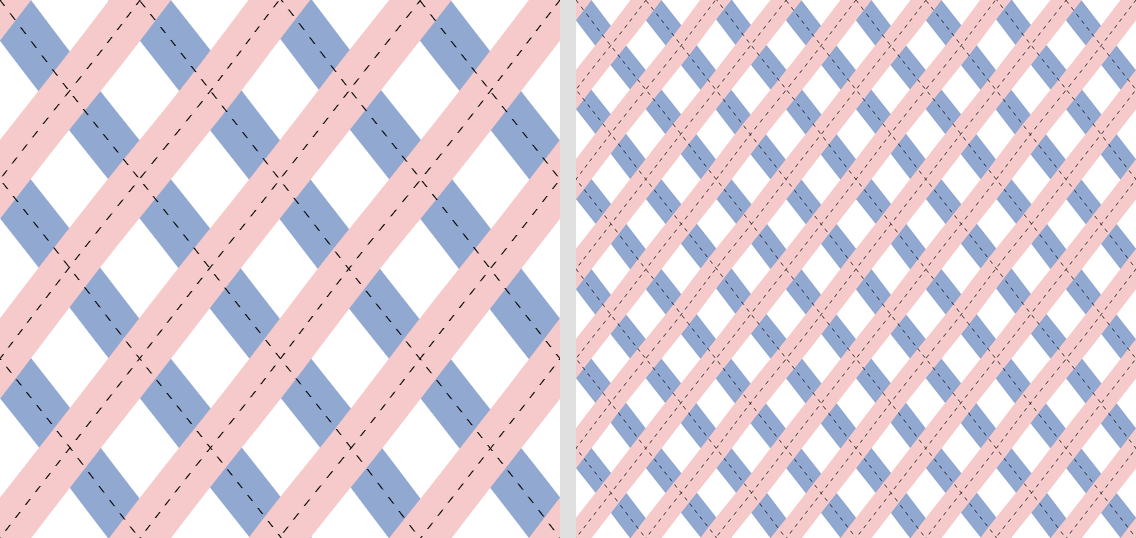
Left: one tile. Right: repeated 2 by 2.
Write a Shadertoy shader that draws this pattern.

```glsl
#define REPEATS vec2(4.0, 3.0)   // lattice cells across and down
#define BAND_FILL 0.444          // band width as a share of its spacing
#define DASHES_DOWN 41.0         // stitches over the canvas height
#define DASH_FILL 0.47           // stitch length as a share of its spacing
#define STITCH_WIDTH 0.0020      // in canvas widths
#define DRIFT 0.022              // hand-laid offset of the bands
#define DASH_SLIP 0.6            // unevenness of the stitch phase
#define NOISE_CELLS 3.0
#define PINK vec3(0.965, 0.792, 0.792)
#define BLUE vec3(0.570, 0.660, 0.820)
#define WHITE vec3(1.0)
#define THREAD vec3(0.02)

vec2 hashGradient(vec2 cell, float seed) {
    cell = mod(cell, NOISE_CELLS);
    float h = fract(sin(dot(cell, vec2(127.1, 311.7)) + seed * 74.7) * 4375.85);
    float angle = 6.28318 * h;
    return vec2(cos(angle), sin(angle));
}

// Gradient noise that wraps over the unit square
float wrappedNoise(vec2 uv, float seed) {
    vec2 p = uv * NOISE_CELLS;
    vec2 i = floor(p), f = p - i;
    vec2 u = f * f * f * (f * (f * 6.0 - 15.0) + 10.0);
    vec2 e = vec2(1.0, 0.0);
    float a = dot(hashGradient(i, seed), f);
    float b = dot(hashGradient(i + e.xy, seed), f - e.xy);
    float c = dot(hashGradient(i + e.yx, seed), f - e.yx);
    float d = dot(hashGradient(i + e.xx, seed), f - e.xx);
    return mix(mix(a, b, u.x), mix(c, d, u.x), u.y);
}

// Signed offset from the nearest whole number
float nearest(float x) {
    return fract(x + 0.5) - 0.5;
}

float coverage(float dist, float pixel) {
    return clamp(0.5 - dist / pixel, 0.0, 1.0);
}

// x: band coverage, y: stitch coverage; lean is -1 for rising, +1 for falling
vec2 stitchedBand(vec2 uv, float lean, float seed) {
    float aspect = iResolution.x / iResolution.y;
    float pixel = 1.0 / iResolution.x;
    float noise = wrappedNoise(uv, seed);

    // Distance across the band, in canvas widths
    float phase = REPEATS.x * uv.x + lean * REPEATS.y * uv.y + DRIFT * noise;
    float phaseRate = length(REPEATS * vec2(1.0, aspect));
    float across = abs(nearest(phase)) / phaseRate;
    float band = coverage(across - 0.5 * BAND_FILL / phaseRate, pixel);

    // Distance along each stitch, in canvas widths
    float spacing = length(vec2(REPEATS.y / REPEATS.x, 1.0 / aspect)) / DASHES_DOWN;
    float dashPhase = DASHES_DOWN * uv.y + 0.2 + DASH_SLIP * noise;
    float along = (abs(nearest(dashPhase)) - 0.5 * DASH_FILL) * spacing;
    float stitch = coverage(across - 0.5 * STITCH_WIDTH, pixel) * coverage(along, pixel);
    return vec2(band, stitch);
}

void mainImage(out vec4 fragColor, in vec2 fragCoord) {
    vec2 uv = fragCoord / iResolution.xy;
    vec2 falling = stitchedBand(uv, 1.0, 1.0);
    vec2 rising = stitchedBand(uv, -1.0, 2.0);

    // Falling bands lie under rising ones, all stitches on top
    vec3 color = mix(WHITE, BLUE, falling.x);
    color = mix(color, PINK, rising.x);
    color = mix(color, THREAD, max(falling.y, rising.y));
    fragColor = vec4(color, 1.0);
}
```
